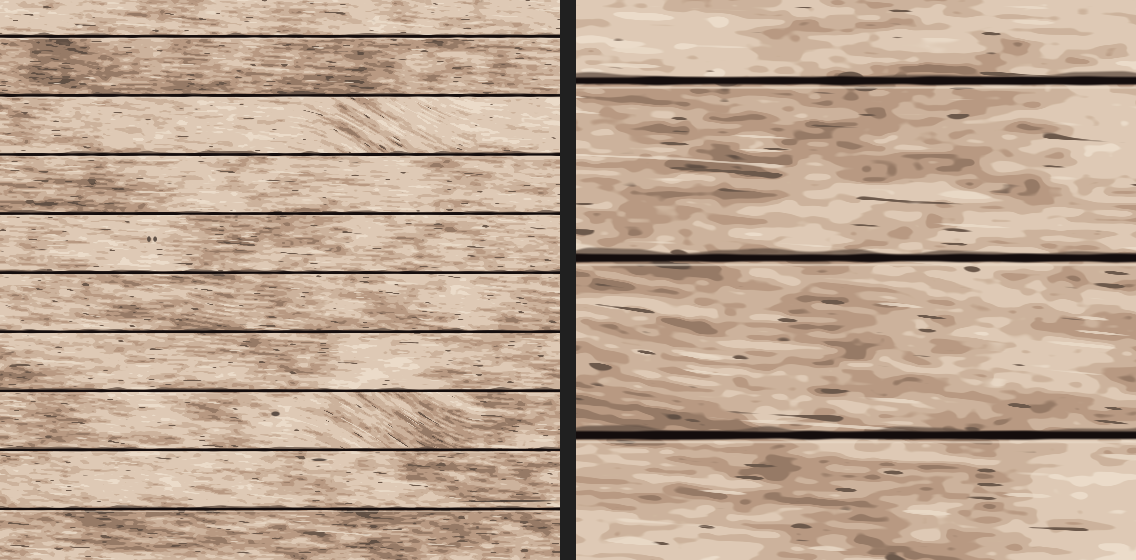
Left, the full canvas; right, a detail of the centre.
A three.js fragment shader for this texture:

```glsl
// Weathered horizontal wooden planks with stepped grain tones and dark gaps.
varying vec2 vUv;

const float PITCH = 0.1055;      // plank height including its gap
const float FIRST_GAP = 0.0911;  // height of the lowest gap
const float GAP_HALF = 0.0023;
const float SOFT = 0.0009;

const vec3 CREAM = vec3(0.92, 0.86, 0.79);
const vec3 PALE = vec3(0.87, 0.79, 0.71);
const vec3 SAND = vec3(0.80, 0.70, 0.61);
const vec3 TAN = vec3(0.72, 0.60, 0.51);
const vec3 BROWN = vec3(0.59, 0.48, 0.40);
const vec3 UMBER = vec3(0.29, 0.24, 0.21);
const vec3 GAP = vec3(0.08, 0.05, 0.05);

float hash(vec2 p) {
  return fract(sin(dot(p, vec2(127.1, 311.7))) * 43758.5);
}

float noise(vec2 p) {
  vec2 i = floor(p);
  vec2 f = fract(p);
  f = f * f * (3.0 - 2.0 * f);
  float low = mix(hash(i), hash(i + vec2(1.0, 0.0)), f.x);
  float high = mix(hash(i + vec2(0.0, 1.0)), hash(i + vec2(1.0, 1.0)), f.x);
  return mix(low, high, f.y);
}

// Noise centred on zero, with its own pattern for each seed.
float grain(vec2 p, vec2 scale, float seed) {
  return noise(p * scale + seed * vec2(17.3, 9.7)) - 0.5;
}

float band(float edge, float value) {
  return smoothstep(edge - 0.018, edge + 0.018, value);
}

// Soft elliptical mark: 1 inside, 0 outside.
float mark(vec2 p, vec2 centre, vec2 radius) {
  return 1.0 - smoothstep(0.65, 1.2, length((p - centre) / radius));
}

// Overall darkness of a plank; every eighth one is heavily stained.
float plankTone(float row) {
  float stained = 1.0 - step(0.5, mod(row, 8.0));
  return mix(-0.045, 0.01, 1.0 - mod(row, 2.0)) + 0.13 * stained;
}

// Stepped palette, from light to dark.
vec3 woodColor(float tone) {
  vec3 color = mix(CREAM, PALE, band(-0.25, tone));
  color = mix(color, SAND, band(-0.035, tone));
  color = mix(color, TAN, band(0.085, tone));
  color = mix(color, BROWN, band(0.195, tone));
  return mix(color, UMBER, 0.7 * band(0.34, tone));
}

void main() {
  vec2 p = vUv;
  float level = (p.y - FIRST_GAP) / PITCH;
  float row = floor(level) + 1.0;
  float gapOffset = (fract(level + 0.5) - 0.5) * PITCH;

  // Grain drifts downward; arched planks sweep steeply on the right.
  float arched = 1.0 - step(0.5, abs(mod(row, 5.0) - 2.0));
  float sweep = smoothstep(0.52, 0.86, p.x);
  float drift = 0.03 + 0.07 * hash(vec2(row, 4.0));
  vec2 g = p;
  g.y += drift * p.x + 0.13 * arched * sweep;
  g.y += 0.006 * grain(p, vec2(9.0, 14.0), row);

  // Blotches, streaks and fine fibres, from large to small.
  float tone = plankTone(row);
  tone += 0.30 * grain(p, vec2(6.0, 9.0), row);
  tone += 0.22 * grain(g, vec2(13.0, 48.0), row + 3.0);
  tone += 0.30 * grain(g, vec2(24.0, 125.0), row + 7.0);
  tone += 0.27 * grain(g, vec2(55.0, 240.0), row + 11.0);
  tone += 0.13 * grain(p, vec2(130.0, 260.0), row + 19.0);

  // Broad growth bands in the arched planks.
  float archArea = smoothstep(0.5, 0.62, p.x) * (1.0 - smoothstep(0.88, 1.0, p.x));
  tone += 0.38 * arched * archArea * grain(g, vec2(3.0, 62.0), row + 23.0);
  vec3 color = woodColor(tone);

  // Short dark flecks gather in the darker blotches.
  float fleck = grain(g, vec2(36.0, 250.0), row + 31.0) + 0.22 * tone;
  color = mix(color, mix(BROWN, UMBER, 0.55), smoothstep(0.38, 0.43, fleck));

  // Pale scratches.
  float scratch = grain(g, vec2(17.0, 230.0), row + 43.0) - 0.2 * tone;
  color = mix(color, CREAM, 0.8 * smoothstep(0.36, 0.41, scratch));

  // Small knots and a long crack.
  float knots = mark(p, vec2(0.266, 0.573), vec2(0.0035, 0.0055));
  knots = max(knots, mark(p, vec2(0.277, 0.573), vec2(0.0035, 0.005)));
  knots = max(knots, mark(p, vec2(0.492, 0.261), vec2(0.008, 0.0045)));
  knots = max(knots, mark(p, vec2(0.57, 0.179), vec2(0.014, 0.0025)));
  vec2 crackP = p - vec2(0.0, 0.008 * (p.x - 0.9));
  knots = max(knots, mark(crackP, vec2(0.91, 0.105), vec2(0.085, 0.0018)));
  color = mix(color, UMBER, 0.85 * knots);

  // Worn shade above each gap and a lit lip below it.
  float wear = noise(vec2(p.x * 38.0, row * 5.0));
  float shadeReach = GAP_HALF + 0.0045 * wear * wear;
  float shade = step(0.0, gapOffset) * (1.0 - smoothstep(shadeReach - SOFT, shadeReach + SOFT, gapOffset));
  float lip = smoothstep(0.0012, 0.0, abs(gapOffset + GAP_HALF + 0.0018));
  color = mix(color, mix(BROWN, UMBER, 0.6), 0.8 * shade);
  color = mix(color, CREAM, 0.65 * lip);

  // Gap with slightly ragged edges.
  float halfWidth = GAP_HALF + 0.0008 * (noise(vec2(p.x * 55.0, floor(level + 0.5) * 7.0)) - 0.5);
  float gap = 1.0 - smoothstep(halfWidth - SOFT, halfWidth + SOFT, abs(gapOffset));
  color = mix(color, GAP, gap);

  gl_FragColor = vec4(color, 1.0);
}
```
